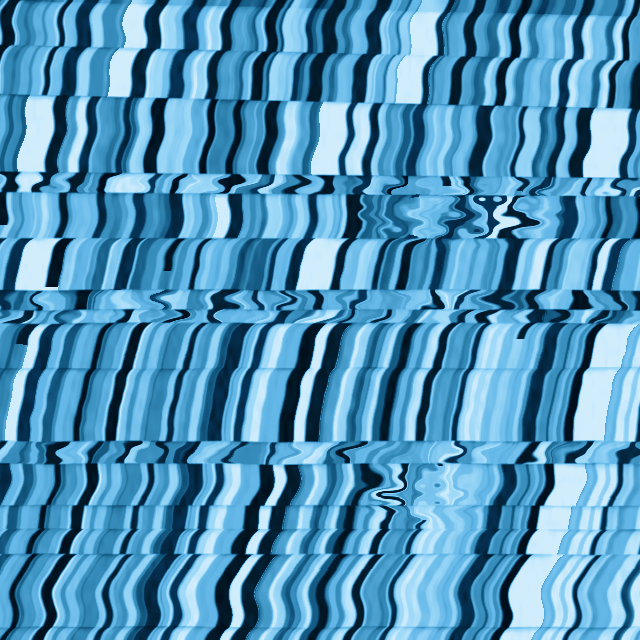
This texture is drawn by a Shadertoy shader. Its source:

```glsl
const int BANDS = 16;
const float EDGES[17] = float[17](0.0, 0.07, 0.147, 0.268, 0.30, 0.372, 0.453, 0.484,
    0.505, 0.575, 0.69, 0.725, 0.79, 0.827, 0.866, 0.98, 1.02);

float hash(vec2 p) {
    vec3 q = fract(p.xyx * 0.1031);
    q += dot(q, q.yzx + 33.33);
    return fract((q.x + q.y) * q.z);
}

float noise(vec2 p) {
    vec2 i = floor(p), f = fract(p);
    f = f * f * (3.0 - 2.0 * f);
    return mix(mix(hash(i), hash(i + vec2(1, 0)), f.x),
               mix(hash(i + vec2(0, 1)), hash(i + vec2(1, 1)), f.x), f.y);
}

// Random tones in cells of uneven width with softened borders
float stripes(float u, float count, float seed) {
    float p = u * count, cell = floor(p), soft = 0.0024 * count;
    float border = cell + mix(0.15, 0.85, hash(vec2(cell, seed + 31.0)));
    float left = hash(vec2(cell - 1.0, seed)), right = hash(vec2(cell, seed));
    return mix(left, right, smoothstep(border - soft, border + soft, p));
}

// Wide pale slabs, each closed by a dark gap on its right
float slabs(float tone, float u, float seed, float gapChance, float paleAmount) {
    float count = 18.0, p = u * count, cell = floor(p), soft = 0.0024 * count;
    float border = cell + mix(0.45, 0.95, hash(vec2(cell, seed + 71.0)));
    float slab = cell - 1.0 + step(border, p);
    float pale = 1.0 - step(0.5, mod(slab + seed * 5.0 + 5.0, 8.0));
    tone = mix(tone, 0.99, pale * paleAmount);

    float width = mix(0.14, 0.43, hash(vec2(cell, seed + 113.0)));
    float gap = smoothstep(border - width - soft * 1.5, border - width + soft, p)
              * (1.0 - smoothstep(border - soft, border + soft, p));
    float depth = step(hash(vec2(cell, seed + 157.0)), gapChance);
    return mix(tone, 0.12 * hash(vec2(cell, seed + 191.0)), gap * depth);
}

// Soft elliptical mask for the turbulent places
float patchMask(vec2 p, vec2 center, vec2 radius) {
    return 1.0 - smoothstep(0.5, 1.0, length((p - center) / radius));
}

float bandTone(vec2 p, int band) {
    float k = float(band), top = EDGES[band];
    float thin = 1.0 - step(0.037, EDGES[band + 1] - top);
    float seed = band < 2 ? 0.0 : (band < 8 || thin > 0.5 ? k : 8.0);

    // Leaning stripes that curl at the upper edge of a band
    float bend = 0.022 * hash(vec2(k, 5.0)) * exp(-max(p.y - top, 0.0) / 0.012);
    float wave = 0.007 * hash(vec2(k, 9.0)) * sin(p.y * 75.0 + k);
    float u = p.x + 0.14 * p.y + 0.012 * k - bend + wave;

    // Ripples break up thin bands and a few patches
    float turbulent = max(patchMask(p, vec2(0.72, 0.335), vec2(0.19, 0.06)),
                          patchMask(p, vec2(0.66, 0.77), vec2(0.12, 0.06)));
    float ripple = noise(p * vec2(32.0, 75.0) + k) - 0.5;
    u += ripple * (0.035 * thin + 0.065 * turbulent);
    u += 0.003 * (noise(p * vec2(45.0, 55.0)) - 0.5);

    float broad = stripes(u, mix(50.0, 36.0, thin), seed + 3.0);
    float fine = stripes(u, 105.0, seed + 17.0);
    float tone = 0.20 + 0.76 * mix(broad, fine, 0.36);
    tone = clamp((tone - 0.58) * 1.25 + 0.61, 0.0, 0.97);

    float gapChance = mix(0.88, 0.68, smoothstep(0.3, 0.55, p.y));
    tone = slabs(tone, u, seed, gapChance * (1.0 - 0.4 * turbulent), 1.0 - 0.6 * thin);

    // Broken shade under the band edge
    float shade = exp(-max(p.y - top, 0.0) / 0.003) * noise(vec2(p.x * 24.0, k));
    return tone * (1.0 - 0.55 * shade);
}

vec3 blueRamp(float t) {
    vec3 c = mix(vec3(0.005, 0.06, 0.11), vec3(0.01, 0.10, 0.16), smoothstep(0.0, 0.04, t));
    c = mix(c, vec3(0.02, 0.20, 0.34), smoothstep(0.04, 0.13, t));
    c = mix(c, vec3(0.08, 0.36, 0.52), smoothstep(0.13, 0.26, t));
    c = mix(c, vec3(0.21, 0.55, 0.73), smoothstep(0.26, 0.42, t));
    c = mix(c, vec3(0.39, 0.72, 0.91), smoothstep(0.42, 0.63, t));
    c = mix(c, vec3(0.62, 0.85, 0.97), smoothstep(0.63, 0.87, t));
    return mix(c, vec3(0.82, 0.93, 0.99), smoothstep(0.87, 1.0, t));
}

void mainImage(out vec4 fragColor, in vec2 fragCoord) {
    vec2 p = fragCoord / iResolution.xy;
    p.y = 1.0 - p.y;

    // Upper bands sink slightly to the right
    p.y -= 0.025 * p.x * (1.0 - smoothstep(0.12, 0.4, p.y));
    p.y += 0.003 * (noise(vec2(p.x * 14.0, floor(p.y * 9.0))) - 0.5) * step(0.4, p.y);

    float tone = bandTone(p, 0);
    for (int band = 1; band < BANDS; band++) {
        float cover = smoothstep(-0.002, 0.002, p.y - EDGES[band]);
        if (cover > 0.0) tone = mix(tone, bandTone(p, band), cover);
    }
    tone += 0.05 * (noise(p * vec2(150.0, 60.0)) - 0.5);
    fragColor = vec4(blueRamp(clamp(tone, 0.0, 1.0)), 1.0);
}
```
